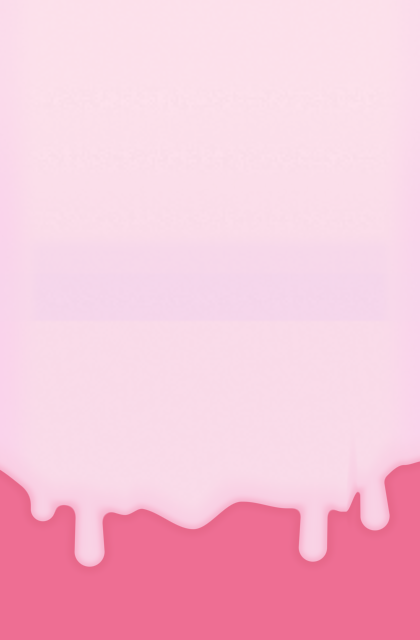
This background is drawn by a WebGL 2 fragment shader. Its source:

```glsl
#version 300 es
precision highp float;
// Pale pink icing with soft lilac bands dripping over a deep rose base.

uniform vec2 u_resolution;
out vec4 fragColor;

const vec2 CANVAS = vec2(5.04, 7.68); // canvas size in drawing units
const vec3 ROSE = vec3(0.932, 0.432, 0.578);
const vec3 ROSE_SHADE = vec3(0.895, 0.395, 0.525);
const vec3 BLUSH_TOP = vec3(0.988, 0.880, 0.920);
const vec3 BLUSH_LOW = vec3(0.978, 0.857, 0.912);
const vec3 LILAC = vec3(0.962, 0.838, 0.920);
const vec3 SIDE_PINK = vec3(0.980, 0.825, 0.922);
const vec3 DRIP_PINK = vec3(0.978, 0.808, 0.890);
const vec3 RIM_PINK = vec3(0.965, 0.655, 0.770);

float hash(vec2 p) {
    return fract(sin(dot(p, vec2(127.1, 311.7))) * 43758.5453);
}

float valueNoise(vec2 p) {
    vec2 i = floor(p), f = fract(p);
    f = f * f * (3.0 - 2.0 * f);
    float low = mix(hash(i), hash(i + vec2(1, 0)), f.x);
    float high = mix(hash(i + vec2(0, 1)), hash(i + vec2(1, 1)), f.x);
    return mix(low, high, f.y);
}

float ramp(float x, float start, float end, float rise) {
    return rise * smoothstep(start, end, x);
}

float bell(float x, float center, float width) {
    float t = (x - center) / width;
    return exp(-t * t);
}

float smoothMin(float a, float b, float k) {
    float h = max(k - abs(a - b), 0.0) / k;
    return min(a, b) - 0.25 * h * h * k;
}

// Height of the wavy icing edge, without its long drips
float edgeHeight(float x) {
    float y = 2.13 + ramp(x, -0.25, 0.70, -0.51);
    y += ramp(x, 0.85, 1.30, -0.08) + ramp(x, 1.30, 1.50, -0.04);
    y += ramp(x, 1.50, 1.72, 0.08) + ramp(x, 1.65, 2.32, -0.25);
    y += ramp(x, 2.32, 2.90, 0.33) + ramp(x, 2.92, 3.45, -0.08);
    y += ramp(x, 3.95, 4.10, -0.04) + ramp(x, 4.15, 4.30, 0.24);
    return y + ramp(x, 4.38, 4.85, 0.32) + ramp(x, 4.85, 5.10, 0.05);
}

// Rounded drop whose radius changes from top to tip
float dripDistance(vec2 p, vec2 top, vec2 tip, float topRadius, float tipRadius) {
    vec2 axis = tip - top;
    float t = clamp(dot(p - top, axis) / dot(axis, axis), 0.0, 1.0);
    return length(p - top - axis * t) - mix(topRadius, tipRadius, t);
}

float icingDistance(vec2 p) {
    float e = 0.01;
    float slope = (edgeHeight(p.x + e) - edgeHeight(p.x - e)) / (2.0 * e);
    float d = (edgeHeight(p.x) - p.y) / sqrt(1.0 + slope * slope);
    d = smoothMin(d, dripDistance(p, vec2(0.51, 1.85), vec2(0.515, 1.57), 0.14, 0.145), 0.12);
    d = smoothMin(d, dripDistance(p, vec2(1.06, 1.75), vec2(1.075, 1.06), 0.145, 0.18), 0.16);
    d = smoothMin(d, dripDistance(p, vec2(3.78, 1.75), vec2(3.755, 1.11), 0.155, 0.17), 0.12);
    return smoothMin(d, dripDistance(p, vec2(4.46, 1.95), vec2(4.50, 1.49), 0.14, 0.175), 0.05);
}

vec3 backdrop(vec2 p) {
    vec3 color = mix(BLUSH_LOW, BLUSH_TOP, smoothstep(3.6, 7.0, p.y));

    // Lilac mist along both sides
    float side = min(p.x, CANVAS.x - p.x);
    float mist = 1.0 - smoothstep(0.0, 0.48, side);
    color = mix(color, SIDE_PINK, mist * mix(0.9, 0.35, smoothstep(4.5, 7.0, p.y)));

    // Wide band: gradual top, crisp lower edge
    float band = smoothstep(3.81, 3.85, p.y);
    band *= 1.0 - 0.3 * smoothstep(4.38, 4.42, p.y) - 0.7 * smoothstep(4.65, 4.90, p.y);
    band *= mix(0.35, 1.0, smoothstep(0.32, 0.48, side));
    color = mix(color, LILAC, band);

    // Fine grain gathered in faint rows
    float rows = bell(p.y, 6.48, 0.16) + bell(p.y, 5.78, 0.16);
    rows += 0.7 * bell(p.y, 5.05, 0.14) + 0.5 * bell(p.y, 4.08, 0.12);
    float grain = valueNoise(p * 32.0) - 0.5;
    return color + grain * (0.003 + 0.018 * rows * smoothstep(0.2, 0.6, side));
}

vec3 icingColor(vec2 p, float depth) {
    vec3 color = backdrop(p);
    color = mix(color, DRIP_PINK, 0.85 * (1.0 - smoothstep(0.05, 0.38, depth)));
    float rim = 1.0 - smoothstep(0.0, 0.13, depth);
    return mix(color, RIM_PINK, 0.65 * rim * rim);
}

void main() {
    vec2 p = gl_FragCoord.xy / u_resolution * CANVAS;
    float pixel = CANVAS.y / u_resolution.y;
    float d = icingDistance(p);

    // Contact shadow below the icing
    float shadow = 1.0 - smoothstep(0.0, 0.14, d);
    vec3 base = mix(ROSE, ROSE_SHADE, 0.7 * shadow);
    float cover = 1.0 - smoothstep(-0.75 * pixel, 0.75 * pixel, d);
    fragColor = vec4(mix(base, icingColor(p, max(-d, 0.0)), cover), 1.0);
}
```
